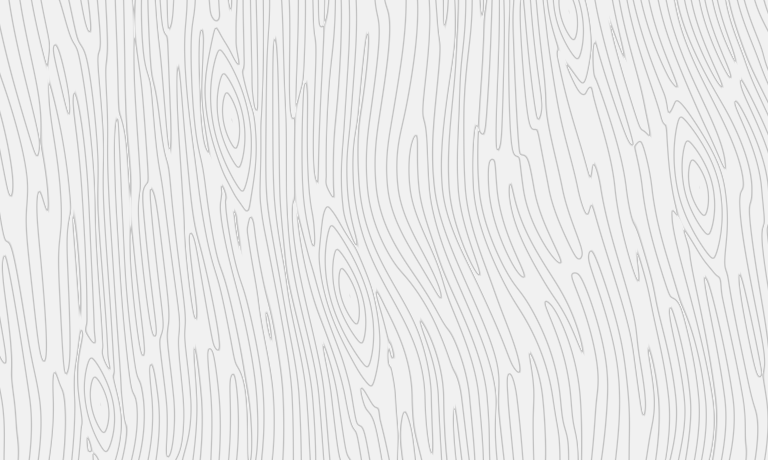
A WebGL 1 fragment shader for this pattern:

```glsl
precision highp float;

uniform vec2 u_resolution;

// Lengths are in units of the canvas height
const vec3 PAPER = vec3(0.947);
const vec3 LINE = vec3(0.74);
const float LINE_WIDTH = 0.0026;
const float LINE_SOFTNESS = 0.9;   // in pixels, to each side of the edge
const float LINE_SPACING = 0.0200;
const float SPACING_SPREAD = 0.36;
const float BRANCHING = 13.0;      // larger: shorter strands, more rounded ends
const float STRAND_LEVEL = 0.25;   // larger: thinner strands, wider gaps
const float LEAN = 0.09;
const float BEND = 0.10;
const vec2 BEND_SCALE = vec2(1.4, 2.2);
const float CROWDING = 0.030;
const vec2 CROWDING_SCALE = vec2(6.0, 1.3);
const float KNOT_RADIUS = 0.062;
const float KNOT_STRETCH = 0.27;
const float KNOT_TIP = 0.006;      // rounding of the pointed ring ends
const float KNOT_LEAN = 0.18;
const float KNOT_PUSH = 0.35;
const float RING_SPACING = 0.0125;
const float RING_STRENGTH = 1.4;
const int WAVES = 24;
const int KNOTS = 5;
const float PI = 3.14159265;

float hash(vec2 p) {
  return fract(sin(dot(p, vec2(127.1, 311.7))) * 43758.5453);
}

float valueNoise(vec2 p) {
  vec2 i = floor(p);
  vec2 f = fract(p);
  f = f * f * (3.0 - 2.0 * f);
  float low = mix(hash(i), hash(i + vec2(1.0, 0.0)), f.x);
  float high = mix(hash(i + vec2(0.0, 1.0)), hash(i + vec2(1.0, 1.0)), f.x);
  return mix(low, high, f.y);
}

// Narrow-band sum of waves: its level lines are evenly spaced strands
float grain(vec2 p) {
  float pitch = PI / LINE_SPACING;
  float sum = 0.0;
  for (int i = 0; i < WAVES; i++) {
    float n = float(i);
    float offset = 2.0 * (n + hash(vec2(n, 1.3))) / float(WAVES) - 1.0;
    float kx = pitch * (1.0 + SPACING_SPREAD * offset);
    float ky = BRANCHING * (2.0 * hash(vec2(n, 5.7)) - 1.0);
    sum += cos(kx * p.x + ky * p.y + 2.0 * PI * hash(vec2(n, 9.1)));
  }
  return sum * sqrt(2.0 / float(WAVES));
}

// Lens-shaped radius: rings with narrow ends above and below
float lensRadius(vec2 q) {
  float x = length(vec2(q.x, KNOT_TIP));
  return 0.5 * (x + length(vec2(x, 2.0 * KNOT_STRETCH * q.y)));
}

// Grain bent around knots, with rings blended in at each knot
float woodField(vec2 p) {
  float aspect = u_resolution.x / u_resolution.y;
  float bend = BEND * (2.0 * valueNoise(p * BEND_SCALE + 3.7) - 1.0);
  float crowd = CROWDING * (2.0 * valueNoise(p * CROWDING_SCALE + 8.3) - 1.0);
  vec2 flow = vec2(p.x + LEAN * p.y + bend + crowd, p.y);
  float rings = 0.0;
  float knotMask = 0.0;

  for (int i = 0; i < KNOTS; i++) {
    float n = float(i);
    float jitter = 0.5 * (hash(vec2(n, 21.0)) - 0.5);
    vec2 center = vec2((n + 0.5 + jitter) / float(KNOTS) * aspect,
                       fract(0.12 + n * 0.618));
    vec2 q = p - center;
    q.x += KNOT_LEAN * q.y + 0.3 * bend;
    float r = lensRadius(q);
    float reach = r / (1.5 * KNOT_RADIUS);
    flow.x -= KNOT_PUSH * q.x * exp(-reach * reach);
    float size = KNOT_RADIUS * mix(0.75, 1.1, hash(vec2(n, 33.0)));
    float mask = 1.0 - smoothstep(0.7 * size, 1.15 * size, r);
    rings += mask * RING_STRENGTH * cos(PI * r / RING_SPACING);
    knotMask = max(knotMask, mask);
  }
  return grain(flow) * (1.0 - knotMask) + rings - STRAND_LEVEL;
}

void main() {
  vec2 p = gl_FragCoord.xy / u_resolution.y;
  float soft = LINE_SOFTNESS / u_resolution.y;

  // Distance to the nearest zero line from value and slope
  vec2 probe = vec2(0.0008, 0.0);
  float value = woodField(p);
  vec2 slope = vec2(woodField(p + probe.xy), woodField(p + probe.yx)) - value;
  float dist = abs(value) / max(length(slope) / probe.x, 1.0);

  float halfWidth = 0.5 * LINE_WIDTH;
  float ink = 1.0 - smoothstep(halfWidth - soft, halfWidth + soft, dist);
  gl_FragColor = vec4(mix(PAPER, LINE, ink), 1.0);
}
```
